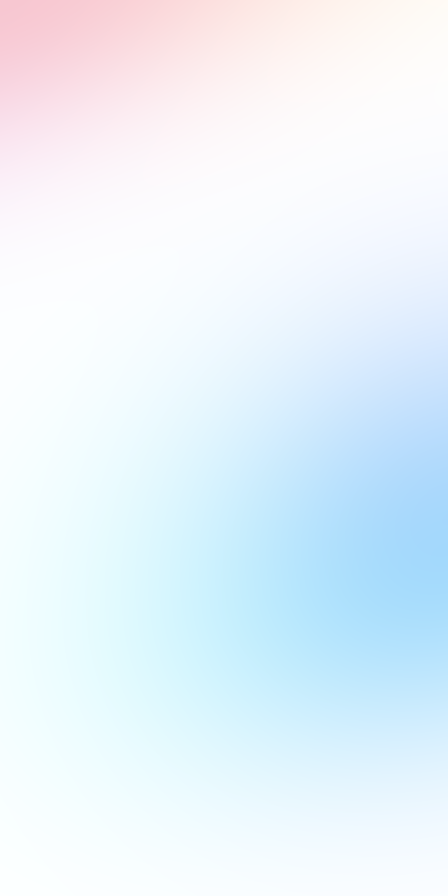
Write a Shadertoy shader that draws this background.

```glsl
// Each glow removes light per channel; vec3 values are (red, green, blue)
const vec3 PAPER = vec3(1.0, 1.0, 1.0);

// Cool glow, centred on the right edge
const vec3 COOL_DEPTH = vec3(0.36, 0.155, 0.012);
const vec3 COOL_HEIGHT = vec3(0.38, 0.42, 0.40);
const vec3 COOL_WIDTH = vec3(0.70, 0.52, 0.60);
const vec3 COOL_RISE = vec3(0.26, 0.26, 0.24);
const vec3 COOL_FALL = vec3(0.22, 0.25, 0.22);
const float COOL_SLOPE = 0.10;

// Warm glow, centred on the upper left corner
const vec3 WARM_DEPTH = vec3(0.03, 0.22, 0.18);
const vec3 WARM_WIDTH = vec3(0.50, 0.62, 0.80);
const vec3 WARM_DROP = vec3(0.25, 0.18, 0.15);
const float WARM_SKEW = 0.60;

// Gaussian falloff around a gently sloping ridge
vec3 coolGlow(vec2 uv) {
    float inward = 1.0 - uv.x;
    vec3 offset = uv.y - (COOL_HEIGHT - COOL_SLOPE * inward);
    vec3 spread = mix(COOL_FALL, COOL_RISE, step(0.0, offset));
    vec3 across = inward / COOL_WIDTH;
    vec3 along = offset / spread;
    return COOL_DEPTH * exp(-across * across - along * along);
}

// Gaussian falloff whose cross term straightens the diagonal contours
vec3 warmGlow(vec2 uv) {
    vec3 across = uv.x / WARM_WIDTH;
    vec3 down = (1.0 - uv.y) / WARM_DROP;
    vec3 reach = across * across + down * down
               + 2.0 * WARM_SKEW * across * down;
    return WARM_DEPTH * exp(-reach);
}

void mainImage(out vec4 fragColor, in vec2 fragCoord) {
    vec2 uv = fragCoord / iResolution.xy;
    vec3 color = PAPER - coolGlow(uv) - warmGlow(uv);
    fragColor = vec4(clamp(color, 0.0, 1.0), 1.0);
}
```
